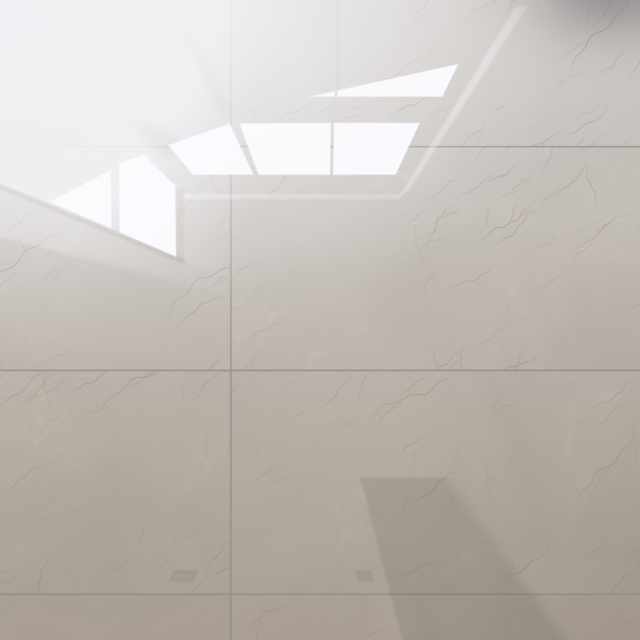
Reproduce this texture procedurally as a Shadertoy shader.

```glsl
// Polished beige marble floor tiles with fine diagonal veins, reflecting bright skylight panes.

const vec2  TILE_SIZE    = vec2(0.699, 0.3496);
const vec2  TILE_ORIGIN  = vec2(0.3607, 0.0716);
const float GROUT_HALF   = 0.0010;
const float VEIN_HALF    = 0.0007;
const float VEIN_ANGLE   = 0.50;
const float VEIN_DEPTH   = 0.55;
const vec3  STONE_NEAR   = vec3(0.655, 0.615, 0.565);
const vec3  STONE_FAR    = vec3(0.810, 0.790, 0.775);
const vec3  VEIN_COLOR   = vec3(0.530, 0.455, 0.385);
const vec3  GROUT_COLOR  = vec3(0.535, 0.505, 0.475);
const vec3  GLARE_COLOR  = vec3(0.955, 0.955, 0.970);
const vec3  PANE_COLOR   = vec3(0.985, 0.988, 1.000);
const vec3  SMUDGE_COLOR = vec3(0.540, 0.525, 0.530);

vec2 hash2(vec2 p) {
    vec3 q = fract(p.xyx * vec3(0.1031, 0.1030, 0.0973));
    q += dot(q, q.yzx + 33.33);
    return fract((q.xx + q.yz) * q.zy);
}

mat2 rotation(float a) { return mat2(cos(a), sin(a), -sin(a), cos(a)); }

// Warped layered sines, roughly -1 to 1
float clouds(vec2 p) {
    float sum = 0.0, amp = 0.5;
    for (int i = 0; i < 5; i++) {
        p = rotation(1.1) * p * 1.6 + 0.8 * sin(p.yx * 1.3 + float(i));
        sum += amp * sin(p.x) * cos(p.y);
        amp *= 0.7;
    }
    return sum;
}

// Signed distance to the line a-b, negative on its right
float edge(vec2 p, vec2 a, vec2 b) {
    vec2 d = normalize(b - a);
    return dot(p - a, vec2(-d.y, d.x));
}

// Convex quad, corners listed clockwise
float quad(vec2 p, vec2 a, vec2 b, vec2 c, vec2 d) {
    return max(max(edge(p, a, b), edge(p, b, c)), max(edge(p, c, d), edge(p, d, a)));
}

float segment(vec2 p, vec2 a, vec2 b) {
    vec2 d = b - a;
    return length(p - a - d * clamp(dot(p - a, d) / dot(d, d), 0.0, 1.0));
}

float fill(float d, float soft) { return 1.0 - smoothstep(-soft, soft, d); }

// Tapered, wavering cracks scattered one per cell
float veins(vec2 p, float scale, float spread, float px) {
    vec2 g = p * scale, cell = floor(g);
    float ink = 0.0;
    for (int j = -1; j <= 1; j++)
    for (int i = -1; i <= 1; i++) {
        vec2 id = cell + vec2(i, j);
        vec2 place = hash2(id), look = hash2(id + 71.7);
        float angle = VEIN_ANGLE + spread * pow(2.0 * look.x - 1.0, 3.0);
        vec2 q = rotation(-angle) * (g - id - place);
        q.y += 0.045 * sin(q.x * 6.0 + look.y * 40.0) + 0.018 * sin(q.x * 19.0 + place.x * 30.0);
        float taper = max(0.0, 1.0 - abs(q.x) / mix(0.35, 0.9, look.y));
        float line = fill(abs(q.y) / scale - VEIN_HALF, px);
        ink = max(ink, line * sqrt(taper) * smoothstep(0.15, 0.9, place.y));
    }
    return ink;
}

// Reflected window panes
float panes(vec2 p) {
    float d = quad(p, vec2(0.484, 0.849), vec2(0.716, 0.900), vec2(0.691, 0.849), vec2(0.600, 0.849));
    d = max(d, 0.002 - abs(p.x - 0.525));
    d = min(d, quad(p, vec2(0.263, 0.773), vec2(0.359, 0.807), vec2(0.396, 0.727), vec2(0.302, 0.727)));
    d = min(d, quad(p, vec2(0.374, 0.807), vec2(0.517, 0.808), vec2(0.516, 0.727), vec2(0.404, 0.727)));
    d = min(d, quad(p, vec2(0.522, 0.808), vec2(0.656, 0.808), vec2(0.618, 0.727), vec2(0.520, 0.727)));
    d = min(d, quad(p, vec2(0.078, 0.685), vec2(0.173, 0.734), vec2(0.174, 0.643), vec2(0.126, 0.664)));
    float gable = quad(p, vec2(0.186, 0.745), vec2(0.273, 0.774), vec2(0.275, 0.599), vec2(0.187, 0.637));
    return min(d, max(gable, edge(p, vec2(0.225, 0.758), vec2(0.273, 0.711))));
}

void mainImage(out vec4 fragColor, in vec2 fragCoord) {
    vec2 p = fragCoord / iResolution.xy;
    float px = 1.0 / iResolution.y;

    // Stone, shifted from tile to tile
    vec2 t = (p - TILE_ORIGIN) / TILE_SIZE, id = floor(t);
    vec2 s = p + 7.0 * hash2(id + 13.0);
    float cloud = clouds(s * 6.0);
    vec3 col = mix(STONE_NEAR, STONE_FAR, smoothstep(-0.15, 1.0, p.y));
    col += 0.014 * cloud - 0.03 * smoothstep(0.6, 1.0, p.x) * (1.0 - 0.5 * p.y);
    col += 0.025 * smoothstep(0.08, 0.0, abs(clouds(s * 9.0 + 4.0))) * smoothstep(0.2, 0.8, cloud);

    // Veins in three sizes
    float ink = max(veins(s, 7.0, 0.5, px), 0.8 * veins(s + 3.1, 13.0, 0.9, px));
    ink = max(ink, 0.55 * veins(s + 5.7, 21.0, 1.8, px));
    col = mix(col, VEIN_COLOR, VEIN_DEPTH * ink * smoothstep(-0.6, 0.5, clouds(s * 8.0 + 9.0)));

    // Grout
    vec2 gap = abs(t - round(t)) * TILE_SIZE;
    col = mix(col, GROUT_COLOR, 0.75 * fill(min(gap.x, gap.y) - GROUT_HALF, px));

    // Soft shadow and small wall fittings
    float shade = edge(p, vec2(0.629, 0.0), vec2(0.5625, 0.254));
    shade = fill(max(shade, p.y - 0.254), 0.004) * fill(edge(p, vec2(0.697, 0.254), vec2(0.885, 0.0)), 0.016);
    col *= 1.0 - 0.075 * shade;
    float fitting = quad(p, vec2(0.271, 0.109), vec2(0.310, 0.109), vec2(0.303, 0.091), vec2(0.264, 0.091));
    fitting = min(fitting, quad(p, vec2(0.556, 0.109), vec2(0.580, 0.109), vec2(0.583, 0.092), vec2(0.560, 0.092)));
    col *= 1.0 - 0.07 * fill(fitting, 0.003) + 0.03 * fill(fitting + 0.005, 0.002);

    // Glare with roof edges
    float glare = smoothstep(0.0, 0.9, 1.05 - length((p - vec2(0.1, 1.05)) * vec2(1.1, 1.55)));
    float leftFade = 1.0 - smoothstep(0.08, 0.42, p.x);
    glare += 0.32 * leftFade * fill(edge(p, vec2(0.29, 0.593), vec2(0.0, 0.715)), 0.004);
    glare += 0.20 * leftFade * fill(edge(p, vec2(0.36, 0.540), vec2(0.0, 0.630)), 0.006);
    glare -= 0.22 * fill(segment(p, vec2(-0.02, 0.975), vec2(0.26, 0.775)) - 0.018, 0.015);
    glare -= 0.12 * fill(segment(p, vec2(0.27, 1.0), vec2(0.35, 0.83)) - 0.008, 0.010);
    glare -= 0.12 * fill(segment(p, vec2(0.528, 1.0), vec2(0.528, 0.86)) - 0.003, 0.004);
    glare -= 0.25 * fill(segment(p, vec2(0.0, 0.708), vec2(0.285, 0.592)) - 0.004, 0.004);
    glare -= 0.15 * fill(segment(p, vec2(0.282, 0.60), vec2(0.282, 0.70)) - 0.006, 0.003);
    glare += 0.35 * fill(quad(p, vec2(0.806, 0.990), vec2(0.824, 0.990), vec2(0.640, 0.705), vec2(0.622, 0.690)), 0.003);
    glare += 0.22 * fill(segment(p, vec2(0.29, 0.693), vec2(0.62, 0.693)) - 0.004, 0.003);
    col = mix(col, GLARE_COLOR, 0.90 * clamp(glare, 0.0, 1.0));

    // Dark corner, then the panes on top
    vec2 corner = (p - vec2(0.96, 1.02)) * vec2(8.0, 13.0);
    col = mix(col, SMUDGE_COLOR, 0.8 * exp(-dot(corner, corner)));
    col = mix(col, PANE_COLOR, 0.95 * fill(panes(p), max(px, 0.0018)));
    fragColor = vec4(clamp(col, 0.0, 1.0), 1.0);
}
```
